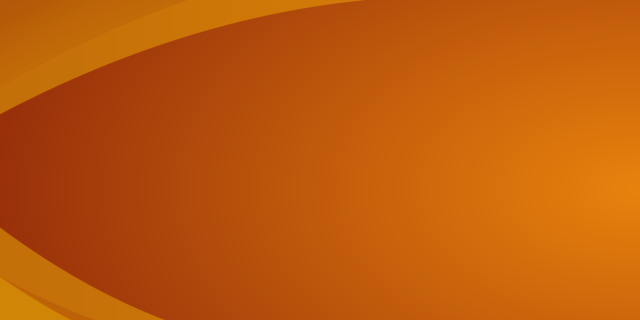
A Shadertoy shader for this background:

```glsl
// Amber backdrop: a glow from the right inside a dark bowl framed by golden curved bands.
#define GLOW_CENTER vec2(2.0, 0.41)
#define GLOW_STRETCH vec2(1.0, 1.75)
#define GLOW_BRIGHT vec3(0.910, 0.510, 0.050)
#define GLOW_MIDDLE vec3(0.757, 0.358, 0.045)
#define GLOW_DARK vec3(0.600, 0.190, 0.040)
#define BAND_LEFT vec3(0.765, 0.440, 0.035)
#define BAND_RIGHT vec3(0.820, 0.475, 0.030)
#define CORNER_DARK vec3(0.700, 0.345, 0.030)
#define CORNER_LIGHT vec3(0.755, 0.415, 0.030)
#define SLIVER vec3(0.745, 0.385, 0.030)
#define GOLD vec3(0.815, 0.520, 0.025)

// Parabola with coefficients (height, slope, bend).
float curve(float x, vec3 k) {
    return k.x + x * (k.y + x * k.z);
}

// Smooth coverage of the positive side of an edge.
float cover(float d) {
    return clamp(0.5 + d / max(fwidth(d), 1e-5), 0.0, 1.0);
}

// Elliptical three-stop glow.
vec3 glow(vec2 p) {
    float d = length((p - GLOW_CENTER) * GLOW_STRETCH);
    vec3 inner = mix(GLOW_BRIGHT, GLOW_MIDDLE, min(d, 1.0));
    return mix(inner, GLOW_DARK, clamp(d - 1.0, 0.0, 1.0));
}

void mainImage(out vec4 fragColor, in vec2 fragCoord) {
    // Canvas is 2 units wide and 1 unit high.
    vec2 p = fragCoord / iResolution.xy * vec2(2.0, 1.0);

    // Signed heights beyond each curved edge.
    float upperBand = p.y - curve(p.x, vec3(0.643, 0.526, -0.187));
    float upperCorner = p.y - curve(p.x, vec3(0.727, 0.583, -0.200));
    float lowerBand = curve(p.x, vec3(0.289, -0.741, 0.350)) - p.y;
    float lowerSliver = curve(p.x, vec3(0.137, -0.560, 0.340)) - p.y;
    float lowerGold = curve(p.x, vec3(0.135, -0.690, 0.360)) - p.y;

    // The lower parabolas turn back up, so keep them to the left side.
    float leftSide = step(p.x, 0.75);

    // Golden bands around the bowl.
    vec3 band = mix(BAND_LEFT, BAND_RIGHT, smoothstep(0.0, 1.1, p.x));
    vec3 color = glow(p);
    color = mix(color, band, cover(upperBand) * step(p.x, 1.4));
    color = mix(color, band, cover(lowerBand) * leftSide);

    // Shaded upper corner.
    vec3 corner = mix(CORNER_LIGHT, CORNER_DARK, smoothstep(0.0, 0.27, upperCorner));
    color = mix(color, corner, cover(upperCorner) * leftSide);

    // Thin sliver and bright gold in the lower corner.
    color = mix(color, SLIVER, cover(lowerSliver) * leftSide);
    color = mix(color, GOLD, cover(lowerGold) * leftSide);

    fragColor = vec4(color, 1.0);
}
```
